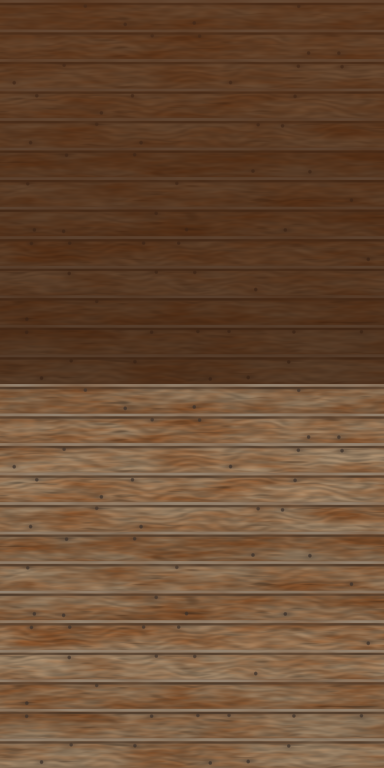
Reproduce this texture procedurally as a WebGL 2 fragment shader.

```glsl
#version 300 es
precision highp float;
// Weathered horizontal wood siding: one panel of planks stacked twice, the lower
// one sunlit and the upper one in shade. Stretched gradient noise makes the grain
// and stains; distance bands make the bevelled seams, hashed cells the nails.

#define PLANKS 13.0
#define NAIL_CELLS 7.0
#define NAIL_CHANCE 0.6
#define NAIL_RADIUS 0.0055
#define LIP_WIDTH 0.045
#define GROOVE_WIDTH 0.04
#define GRAIN 0.20
#define FIGURE 0.055
#define SHADE_CONTRAST 0.36

uniform vec2 u_resolution;
out vec4 outColor;

const vec3 WEATHERED = vec3(0.57, 0.475, 0.37);
const vec3 STAINED = vec3(0.465, 0.305, 0.18);
const vec3 GREY_LIP = vec3(0.59, 0.53, 0.46);
const vec3 GROOVE = vec3(0.27, 0.20, 0.145);
const vec3 NAIL = vec3(0.23, 0.19, 0.165);
const vec3 SUNLIT_MEAN = vec3(0.49, 0.375, 0.265);
const vec3 SHADED_MEAN = vec3(0.335, 0.214, 0.125);

// Integer hash giving two values in 0..1
vec2 hash2(vec2 cell) {
    uvec2 h = uvec2(ivec2(cell)) * uvec2(1597334673u, 3812015801u);
    uint n = (h.x ^ h.y) * 1597334673u;
    n = (n ^ (n >> 15u)) * 2246822519u;
    n ^= n >> 13u;
    return vec2(n & 65535u, n >> 16u) / 65535.0;
}

float cornerSlope(vec2 cell, vec2 offset) {
    float angle = 6.2832 * hash2(cell).x;
    return dot(vec2(cos(angle), sin(angle)), offset);
}

// Gradient noise, roughly -0.7..0.7
float noise(vec2 p) {
    vec2 i = floor(p), f = p - i;
    vec2 s = f * f * f * (f * (f * 6.0 - 15.0) + 10.0);
    vec2 e = vec2(1.0, 0.0);
    float low = mix(cornerSlope(i, f), cornerSlope(i + e.xy, f - e.xy), s.x);
    float high = mix(cornerSlope(i + e.yx, f - e.yx), cornerSlope(i + e.xx, f - e.xx), s.x);
    return mix(low, high, s.y);
}

float fbm(vec2 p) {
    float sum = 0.0, gain = 1.0;
    for (int k = 0; k < 4; k++) {
        sum += gain * noise(p);
        p = p * 2.03 + 19.7;
        gain *= 0.55;
    }
    return sum;
}

// Soft line around a height, wrapping across plank borders
float band(float v, float centre, float halfWidth, float blur) {
    float d = abs(fract(v - centre + 0.5) - 0.5);
    return 1.0 - smoothstep(halfWidth - blur, halfWidth + blur, d);
}

// Bare wood; v runs from the top to the bottom of a plank
vec3 wood(float x, float v, float row) {
    vec2 trait = hash2(vec2(row, 71.0));
    float seed = row * 37.0;
    float patches = fbm(vec2(x * 3.2 + seed, v * 1.4 + seed));
    float streaks = fbm(vec2(x * 7.0 + seed, v * 4.0 + seed + 9.0));
    float fine = noise(vec2(x * 22.0 + seed, v * 9.0 + seed));
    float stain = 0.5 + 0.85 * patches + 0.5 * streaks + 0.45 * (trait.x - 0.5);
    vec3 color = mix(WEATHERED, STAINED, clamp(stain, 0.0, 1.15));
    // Wavy growth rings, stronger on some planks
    float warp = noise(vec2(x * 9.0 + seed, v * 1.3 + seed + 5.0));
    float rings = sin(6.2832 * (v * 4.0 + 1.8 * warp + 0.4 * streaks));
    float tone = 1.0 + GRAIN * (0.6 * streaks + 0.8 * fine);
    tone += FIGURE * rings * (0.4 + trait.y) + 0.12 * (trait.y - 0.5);
    // Sparse dark cracks along the grain
    float crack = smoothstep(0.3, 0.6, noise(vec2(x * 11.0 + seed, v * 7.0 + seed + 23.0)));
    return color * tone * (1.0 - 0.2 * crack);
}

// Nail heads close to the upper or lower edge of a plank
float nails(float x, float v, float row) {
    float cell = floor(x * NAIL_CELLS);
    vec2 place = hash2(vec2(cell, row + 131.0));
    vec2 kind = hash2(vec2(cell, row + 257.0));
    float nailX = (cell + mix(0.15, 0.85, place.x)) / NAIL_CELLS;
    float nailV = mix(0.23, 0.8, step(0.7, kind.y)) + 0.06 * (place.y - 0.5);
    vec2 d = vec2(x - nailX, (v - nailV) / PLANKS);
    float head = 1.0 - smoothstep(0.4, 1.4, length(d) / NAIL_RADIUS);
    float smudge = exp(-dot(d, d * vec2(1.0, 6.0)) / (9.0 * NAIL_RADIUS * NAIL_RADIUS));
    return step(kind.x, NAIL_CHANCE) * max(0.8 * head, 0.25 * smudge);
}

void main() {
    vec2 uv = gl_FragCoord.xy / u_resolution;
    float depth = 1.0 - fract(uv.y * 2.0);
    float row = floor(depth * PLANKS), v = fract(depth * PLANKS);
    float blur = max(0.025, PLANKS / u_resolution.y);

    vec3 color = wood(uv.x, v, row);
    color = mix(color, NAIL, nails(uv.x, v, row));

    // Seam: worn pale lip over a dark groove, with soft grey dirt around it
    float wear = clamp(0.75 + 0.6 * noise(vec2(uv.x * 8.0, row * 5.3 + 0.4)), 0.3, 1.0);
    color = mix(color, GROOVE * 1.5, 0.3 * band(v, 0.08, 0.13, 0.07));
    color = mix(color, GROOVE, 0.8 * wear * band(v, 0.135, GROOVE_WIDTH, blur));
    color = mix(color, GREY_LIP, 0.9 * wear * band(v, 0.045, LIP_WIDTH, blur));

    // Upper panel: low contrast brown shade that deepens downward
    vec3 shaded = SHADED_MEAN + SHADE_CONTRAST * (color - SUNLIT_MEAN);
    shaded *= 1.07 - 0.17 * depth;
    float edge = 0.5 / u_resolution.y;
    color = mix(color, shaded, smoothstep(0.5 - edge, 0.5 + edge, uv.y));
    outColor = vec4(clamp(color, 0.0, 1.0), 1.0);
}
```
